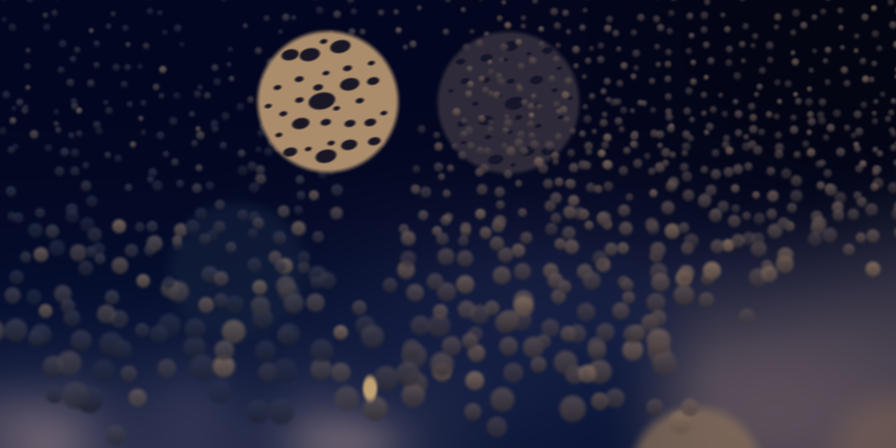
Reproduce this background procedurally as a WebGL 1 fragment shader.

```glsl
precision highp float;
// Night window: blurred lights and a warm haze behind scattered raindrops.
uniform vec2 u_resolution;

vec2 hash2(vec2 p) {
  vec3 q = fract(vec3(p.xyx) * vec3(0.1031, 0.103, 0.0973));
  q += dot(q, q.yzx + 33.33);
  return fract((q.xx + q.yz) * q.zy);
}

float noise(vec2 p) {
  vec2 i = floor(p), f = fract(p);
  f = f * f * (3.0 - 2.0 * f);
  return mix(mix(hash2(i).x, hash2(i + vec2(1, 0)).x, f.x),
             mix(hash2(i + vec2(0, 1)).x, hash2(i + 1.0).x, f.x), f.y);
}

float disc(vec2 p, float radius, float blur) {
  return 1.0 - smoothstep(radius - blur, radius + blur, length(p));
}

float glow(vec2 p, vec2 size) {
  p /= size;
  return exp(-dot(p, p));
}

float segment(vec2 p, vec2 a, vec2 b) {
  vec2 d = b - a;
  return length(p - a - d * clamp(dot(p - a, d) / dot(d, d), 0.0, 1.0));
}

// Warm haze rising towards the lower right
float haze(vec2 p) {
  float rise = p.y - 0.3 * (p.x - 1.5);
  return smoothstep(1.33, 1.62, p.x) * (1.0 - smoothstep(0.12, 0.52, rise));
}

// Chance of a drop: dense on the right, thin on the left and in the dry streak
float dropDensity(vec2 c) {
  float d = mix(0.5, 0.93, smoothstep(0.75, 1.1, c.x + 0.25 * (0.5 - c.y)));
  d += 0.35 * glow(c - vec2(0.55, 0.38), vec2(0.2, 0.2));
  d *= smoothstep(0.03, 0.12, segment(c, vec2(0.96, 0.88), vec2(0.8, 0.42)));
  d *= 1.0 - 0.95 * smoothstep(0.25, 0.7, haze(c));
  return d * smoothstep(-0.05, 0.14, c.y);
}

// One jittered grid of drops, shown between two heights
vec3 addDrops(vec3 col, vec2 p, float cell, float low, float high, float seed) {
  vec2 base = floor(p / cell);
  for (int j = -1; j <= 1; j++)
  for (int i = -1; i <= 1; i++) {
    vec2 id = base + vec2(i, j);
    vec2 h = hash2(id + seed), k = hash2(id + seed + 57.0);
    vec2 c = (id + 0.15 + 0.7 * h) * cell;
    float band = smoothstep(low - 0.08, low + 0.08, c.y)
               * (1.0 - smoothstep(high - 0.08, high + 0.08, c.y));
    float shown = step(k.x, dropDensity(c) * band);
    float r = mix(0.027, 0.0075, smoothstep(0.08, 0.8, c.y)) * (0.65 + 0.45 * k.y);
    float right = smoothstep(0.6, 1.1, c.x);
    vec3 tint = mix(vec3(0.16, 0.19, 0.29), vec3(0.33, 0.29, 0.31), right);
    float shine = pow(fract(k.y * 7.3 + h.x), 4.0);
    tint = mix(tint, vec3(0.62, 0.51, 0.41), 0.75 * shine);
    vec2 d = p - c;
    float shade = 0.85 + 0.2 * clamp(d.y / r, -1.0, 1.0);
    float a = disc(d, r, 0.004 + 0.15 * r) * shown;
    col = mix(col, tint * shade, a * (0.55 + 0.35 * fract(h.y * 9.1)));
  }
  return col;
}

// Dark drops spread over a light along a golden spiral
float spots(vec2 p, float radius, float size) {
  float m = 0.0;
  for (int i = 0; i < 30; i++) {
    float n = float(i), t = 2.4 * n + 3.6;
    vec2 h = hash2(vec2(n, 8.0));
    vec2 c = radius * sqrt((n + 0.1) / 30.0) * vec2(cos(t), sin(t));
    c += 0.018 * (h - 0.5);
    float r = size * mix(0.28, 1.0, h.y * h.y) * (i == 0 ? 1.6 : 1.0);
    vec2 d = (p - c) * vec2(0.8, 1.25);
    d.y -= 0.2 * d.x;
    m = max(m, disc(d, r, 0.004));
  }
  return m;
}

void main() {
  vec2 p = gl_FragCoord.xy / u_resolution.y;
  p.x *= 2.0 * u_resolution.y / u_resolution.x;

  // Night sky, bluer towards the lower left
  vec3 col = mix(vec3(0.018, 0.065, 0.2), vec3(0.012, 0.025, 0.125), smoothstep(0.1, 0.75, p.y));
  col = mix(col, vec3(0.012, 0.018, 0.07), smoothstep(0.9, 2.0, p.x) * smoothstep(0.2, 0.9, p.y));
  col += vec3(0.07, 0.065, 0.075) * glow(p - vec2(1.25, 0.33), vec2(0.5, 0.2));

  // Low haze and lights along the bottom
  float mist = 0.75 + 0.5 * noise(p * 7.0);
  col = mix(col, vec3(0.21, 0.2, 0.26), 0.85 * haze(p));
  col += vec3(0.16, 0.12, 0.09) * haze(p) * glow(p - vec2(1.75, 0.08), vec2(0.5, 0.25));
  col += vec3(0.17, 0.14, 0.12) * mist * glow(p - vec2(0.4, 0.0), vec2(0.65, 0.2));
  col += vec3(0.28, 0.21, 0.14) * mist * glow(p - vec2(0.05, 0.0), vec2(0.16, 0.1));
  col += vec3(0.2, 0.15, 0.1) * mist * glow(p - vec2(0.76, 0.01), vec2(0.13, 0.08));
  col = mix(col, vec3(0.5, 0.41, 0.34), 0.8 * disc(p - vec2(1.555, -0.055), 0.145, 0.02));
  col = mix(col, vec3(0.46, 0.37, 0.32), 0.6 * disc(p - vec2(2.0, -0.03), 0.14, 0.06));

  // Faint blue light and dim grey light
  col = mix(col, vec3(0.08, 0.13, 0.24), 0.6 * disc(p - vec2(0.53, 0.396), 0.15, 0.025));
  vec2 dim = p - vec2(1.135, 0.771);
  col = mix(col, vec3(0.2, 0.18, 0.235), 0.9 * disc(dim, 0.158, 0.008) * (1.0 - 0.6 * spots(-dim, 0.15, 0.015)));

  // Raindrops, larger towards the bottom
  col = addDrops(col, p, 0.038, 0.6, 1.2, 3.0);
  col = addDrops(col, p, 0.046, 0.42, 0.8, 19.0);
  col = addDrops(col, p, 0.06, 0.18, 0.55, 41.0);
  col = addDrops(col, p, 0.068, -0.1, 0.36, 73.0);
  col = mix(col, vec3(0.76, 0.63, 0.45), disc((p - vec2(0.826, 0.133)) * vec2(1.4, 0.8), 0.022, 0.008));

  // Bright light speckled with dark drops
  vec2 lit = p - vec2(0.732, 0.773);
  vec3 face = mix(vec3(0.67, 0.55, 0.42), vec3(0.05, 0.05, 0.12), 0.92 * spots(lit, 0.145, 0.02));
  col = mix(col, face, disc(lit, 0.157, 0.008));

  gl_FragColor = vec4(col, 1.0);
}
```
